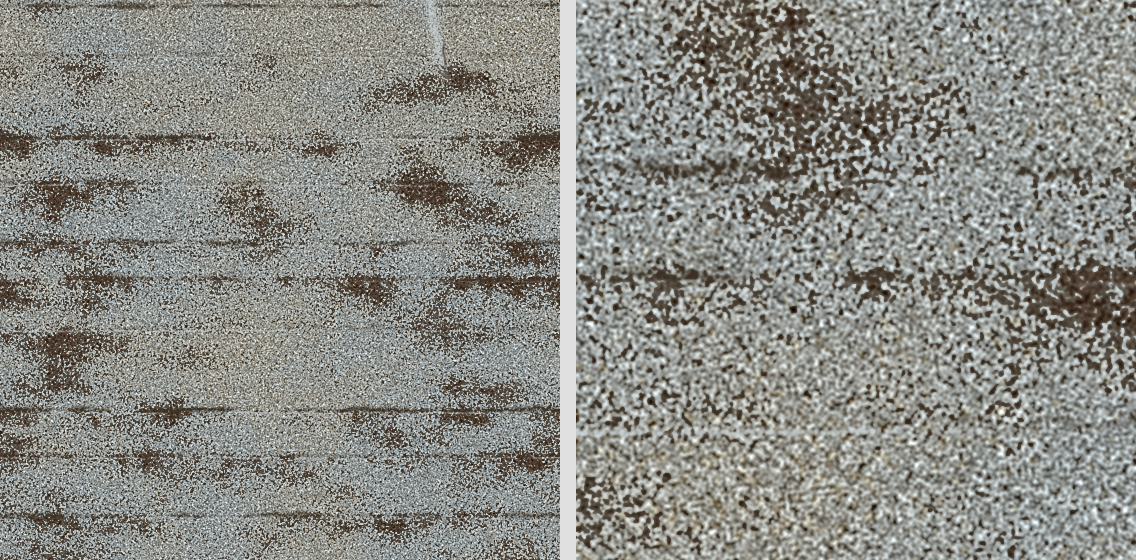
Left: the whole. Right: its middle third, enlarged.
Reproduce this texture procedurally as a three.js fragment shader.

```glsl
// Weathered concrete wall cast against horizontal boards, in two stacked courses.
// Wrapped gradient noise drives grain, brown staining and broken board seams;
// each course repeats five seams, and a pale crack runs down from the top edge.
varying vec2 vUv;

const vec3 COOL_GREY = vec3(0.575, 0.60, 0.60);
const vec3 WARM_GREY = vec3(0.585, 0.58, 0.545);
const vec3 OCHRE     = vec3(0.55, 0.48, 0.34);
const vec3 STAIN     = vec3(0.32, 0.28, 0.235);
const vec3 RUST      = vec3(0.29, 0.22, 0.17);
const vec3 SEAM_DARK = vec3(0.23, 0.19, 0.14);
const vec3 LIME      = vec3(0.77, 0.80, 0.81);
const vec3 GRIT_TINT = vec3(0.92, 1.0, 1.06);
const float COURSE_HEIGHT = 0.487;

vec2 gradientAt(vec2 cell, vec2 period) {
  vec2 p = mod(cell, period);
  vec3 q = fract(p.xyx * vec3(0.1031, 0.1030, 0.0973));
  q += dot(q, q.yzx + 33.33);
  return fract((q.xx + q.yz) * q.zy) * 2.0 - 1.0;
}

// Gradient noise that wraps after period cells
float noise(vec2 p, vec2 period) {
  vec2 i = floor(p);
  vec2 f = p - i;
  vec2 u = f * f * f * (f * (f * 6.0 - 15.0) + 10.0);
  vec2 e = vec2(1.0, 0.0);
  float a = dot(gradientAt(i, period), f);
  float b = dot(gradientAt(i + e.xy, period), f - e.xy);
  float c = dot(gradientAt(i + e.yx, period), f - e.yx);
  float d = dot(gradientAt(i + e.xx, period), f - e.xx);
  return mix(mix(a, b, u.x), mix(c, d, u.x), u.y);
}

float fbm(vec2 uv, vec2 cells) {
  float sum = 0.0;
  float amp = 1.0;
  for (int i = 0; i < 5; i++) {
    sum += amp * noise(uv * cells, cells);
    cells *= 2.0;
    amp *= 0.55;
  }
  return sum;
}

// Fine grain on a turned lattice, so it does not line up with the canvas
float grain(vec2 uv, float cells) {
  vec2 p = vec2(0.8 * uv.x - 0.6 * uv.y, 0.6 * uv.x + 0.8 * uv.y);
  return noise(p * cells, vec2(4096.0));
}

float line(float d, float halfWidth) {
  return exp(-d * d / (halfWidth * halfWidth));
}

// Board seam: x = dark groove, y = pale lip below it, z = damp soaked downward
vec3 seam(vec2 uv, float height, float ragged, float dark, float pale, float damp) {
  vec2 along = vec2(uv.x, height);
  float d = uv.y - height - 0.003 * fbm(along, vec2(4.0, 31.0));
  float worn = fbm(along + vec2(0.0, 0.37), vec2(8.0, 43.0));
  float groove = line(d + 0.006 * ragged, 0.0028 + 0.005 * max(worn, 0.0));
  float lip = line(d + 0.0055 + 0.001 * ragged, 0.0015);
  float soak = smoothstep(0.008, -0.004, d) * exp(min(d, 0.0) / 0.045);
  return vec3(dark * groove * smoothstep(-0.3, 0.15, worn + 0.6 * ragged),
              pale * lip * smoothstep(0.2, -0.15, worn + 0.5 * ragged - 0.05),
              damp * soak);
}

vec3 allSeams(vec2 uv, float ragged) {
  vec3 sum = vec3(0.0);
  for (int i = 0; i < 2; i++) {
    float lower = float(i);
    float base = 0.99 - COURSE_HEIGHT * lower;
    sum += seam(uv, base, ragged, 0.85, 0.25, 0.75 * lower);
    sum += seam(uv, base - 0.088, ragged, 0.25, 0.75, 0.25);
    sum += seam(uv, base - 0.235, ragged, 1.0, 0.85, 0.6);
    sum += seam(uv, base - 0.316, ragged, 0.5, 0.8, 0.65);
    sum += seam(uv, base - 0.423, ragged, 0.8, 0.45, 0.5);
  }
  return sum;
}

// Crack near the top: x = pale run-off, y = thin dark split
vec2 crack(vec2 uv, float ragged) {
  float depth = 1.0 - uv.y;
  float wander = 0.009 * fbm(uv, vec2(3.0, 18.0));
  float d = uv.x - 0.768 - 0.18 * depth - wander;
  float fade = smoothstep(0.165, 0.08, depth);
  float split = 0.8 * line(d - 0.010, 0.002) * smoothstep(0.06, 0.09, depth);
  return vec2(line(d + 0.008 * ragged, 0.010), split) * fade;
}

void main() {
  vec2 uv = vUv;
  float fine = grain(uv, 340.0);
  float coarse = grain(uv + 0.31, 200.0);
  float speck = 0.65 * fine + 0.8 * coarse;
  float ragged = fbm(uv + 0.53, vec2(36.0, 52.0));
  vec3 seams = allSeams(uv, ragged);

  // Bare concrete: slow warm and cool drift, ochre flecks, grit
  float drift = fbm(uv, vec2(3.0, 4.0));
  float warmth = smoothstep(-0.2, 0.6, drift + 0.45 * smoothstep(0.5, 0.95, uv.y));
  vec3 color = mix(COOL_GREY, WARM_GREY, warmth);
  float fleck = grain(uv + 0.7, 125.0) + 0.3 * drift;
  color = mix(color, OCHRE, 0.4 * smoothstep(0.24, 0.45, fleck));
  color += GRIT_TINT * (0.6 * fine + 0.4 * coarse + 0.08 * ragged + 0.03 * drift);

  // Staining: fills the dark grains first, heavier at the sides and under seams
  float streak = noise(uv * vec2(56.0, 7.0), vec2(56.0, 7.0));
  float sides = 0.12 * cos(6.28318 * uv.x) - 0.3 * smoothstep(0.86, 0.93, uv.y);
  float patches = fbm(uv + 0.13, vec2(6.0, 13.0));
  float density = 0.75 * patches + sides + seams.z * (0.5 + 0.6 * streak) - 0.22;
  float stain = smoothstep(0.0, 0.16, density + 0.35 * ragged - 0.9 * speck);
  color = mix(color, STAIN + 0.3 * speck * GRIT_TINT, 0.85 * stain);
  float rust = smoothstep(0.24, 0.38, density + 0.45 * ragged - 0.35 * speck);
  color = mix(color, RUST + 0.3 * speck, 0.85 * rust);
  float grit = smoothstep(0.2, 0.38, speck) * smoothstep(-0.25, 0.15, density);
  color = mix(color, LIME, 0.55 * grit);

  // Seams and crack on top
  color = mix(color, SEAM_DARK, clamp(seams.x * (0.9 - speck), 0.0, 1.0));
  color = mix(color, LIME, clamp(seams.y * (0.75 + speck), 0.0, 1.0));
  vec2 split = crack(uv, ragged);
  color = mix(color, LIME, clamp(split.x * (0.8 + speck), 0.0, 1.0));
  color = mix(color, SEAM_DARK, split.y);
  gl_FragColor = vec4(clamp(color, 0.0, 1.0), 1.0);
}
```
